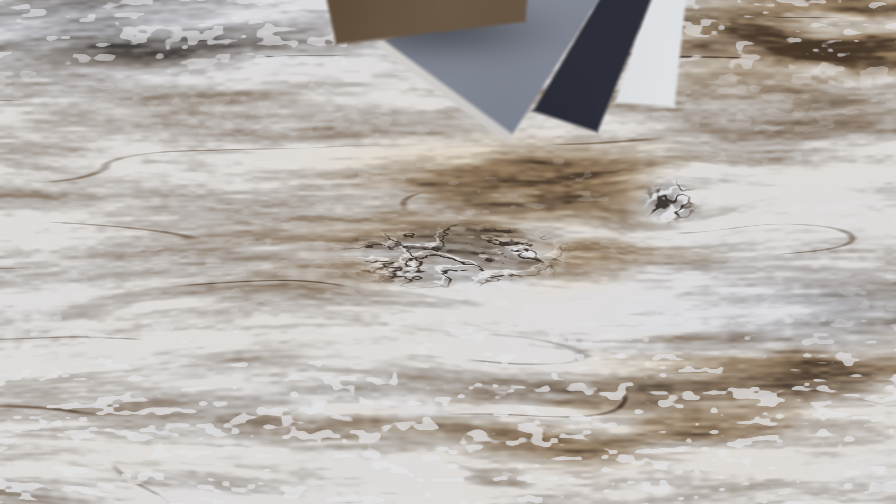
Reproduce this texture procedurally as a WebGL 1 fragment shader.

```glsl
precision highp float;
// Weathered, whitewashed wood grain with a fan of four sample boards at the top.
uniform vec2 u_resolution;

#define BASE_TONE 0.74
#define STREAK_GAIN 1.15
#define PATCH_GAIN 0.75
#define GRAIN_GAIN 0.42
#define STAIN_GAIN 0.62
#define FLAKE_GAIN 0.75
#define BOARD_BLUR 0.006
#define UMBER vec3(0.27, 0.23, 0.20)
#define BROWN vec3(0.56, 0.50, 0.44)
#define STONE vec3(0.71, 0.69, 0.67)
#define WASH vec3(0.87, 0.86, 0.85)
#define SLATE vec3(0.51, 0.53, 0.58)

float hash(vec2 p) {
  vec3 h = fract(p.xyx * 0.1031);
  h += dot(h, h.yzx + 33.33);
  return fract((h.x + h.y) * h.z);
}

float noise(vec2 p) {
  vec2 i = floor(p), f = fract(p);
  f = f * f * (3.0 - 2.0 * f);
  return mix(mix(hash(i), hash(i + vec2(1, 0)), f.x),
             mix(hash(i + vec2(0, 1)), hash(i + vec2(1, 1)), f.x), f.y);
}

float fbm(vec2 p) {
  float sum = 0.0, gain = 0.53;
  for (int i = 0; i < 4; i++) {
    sum += gain * noise(p);
    p = p * 2.03 + vec2(17.3, 9.1);
    gain *= 0.5;
  }
  return sum;
}

// Soft elliptical spot
float blot(vec2 p, vec2 center, vec2 radius) {
  vec2 d = (p - center) / radius;
  return exp(-dot(d, d));
}

// Signed distance to the line a-b, positive on its right
float side(vec2 p, vec2 a, vec2 b) {
  return dot(p - a, normalize(vec2(b.y - a.y, a.x - b.x)));
}

// Coverage of a convex counterclockwise quad
float board(vec2 p, vec2 a, vec2 b, vec2 c, vec2 d, float blur) {
  float dist = max(max(side(p, a, b), side(p, b, c)), max(side(p, c, d), side(p, d, a)));
  return 1.0 - smoothstep(-blur, blur, dist);
}

vec3 wood(vec2 p) {
  vec2 knot = vec2(1.33, 0.60), scar = vec2(0.89, 0.49);

  // Grain bends gently and parts around the knot
  vec2 q = p;
  q.y += 0.05 * (noise(p * vec2(1.6, 3.0)) - 0.5) + 0.008 * (noise(p * vec2(7.0, 12.0)) - 0.5);
  q.y -= 0.6 * (p.y - knot.y) * blot(p, knot, vec2(0.12, 0.07));

  float streaks = fbm(q * vec2(2.6, 21.0)) - 0.5;
  float patches = fbm(q * vec2(1.7, 5.0) + 31.0) - 0.5;
  float grain = 0.6 * noise(q * vec2(13.0, 130.0)) + 0.4 * noise(q * vec2(55.0, 150.0)) - 0.5;

  // Worn brown areas
  float stain = blot(p, vec2(1.65, 0.94), vec2(0.34, 0.10))
    + 0.8 * blot(p, vec2(1.06, 0.64), vec2(0.32, 0.07))
    + 0.8 * blot(p, vec2(1.00, 0.50), vec2(0.38, 0.06))
    + 0.7 * blot(p, vec2(1.62, 0.32), vec2(0.40, 0.08))
    + 0.7 * blot(p, vec2(1.12, 0.16), vec2(0.50, 0.08))
    + 0.5 * blot(p, vec2(0.25, 0.92), vec2(0.45, 0.08));
  stain *= 0.45 + 1.1 * smoothstep(0.35, 0.65, fbm(q * vec2(3.5, 18.0) + 7.0));

  float tone = BASE_TONE + STREAK_GAIN * streaks + PATCH_GAIN * patches
    + GRAIN_GAIN * grain - STAIN_GAIN * stain;

  // Peeling scar and knot: dark cracks with lit rims
  float rough = blot(p, scar, vec2(0.24, 0.065)) + blot(p, knot, vec2(0.055, 0.04));
  vec2 flow = q * vec2(13.0, 34.0);
  float ridge = abs(fbm(flow) - 0.5);
  float rim = abs(fbm(flow + vec2(0.15, -0.3)) - 0.5);
  rough = smoothstep(0.25, 0.8, rough + 0.5 * patches);
  tone += rough * (0.45 * (1.0 - smoothstep(0.0, 0.06, rim))
    - 0.85 * (1.0 - smoothstep(0.0, 0.04, ridge)));
  tone -= 0.45 * blot(p, knot, vec2(0.045, 0.028));

  // Long hairline cracks
  float hair = abs(noise(q * vec2(2.0, 13.0) + 5.0) - 0.5);
  float broken = smoothstep(0.60, 0.75, noise(q * vec2(5.0, 16.0) + 3.0));
  tone -= 0.4 * broken * (1.0 - smoothstep(0.0, 0.025, hair));

  // Leftover flakes of white paint in the lower and upper bands
  float bands = 0.25 + 0.75 * (1.0 - smoothstep(0.25, 0.43, p.y)) + 0.6 * smoothstep(0.80, 0.92, p.y);
  float flake = 0.6 * noise(q * vec2(19.0, 75.0) + 11.0) + 0.4 * noise(q * vec2(60.0, 120.0));
  flake += 0.45 * (fbm(q * vec2(2.0, 26.0) + 19.0) - 0.5);
  flake = smoothstep(0.65, 0.73, flake) * bands;

  // Tone to colour: warm stains, cool grey areas
  vec3 color = mix(UMBER, BROWN, smoothstep(-0.1, 0.34, tone));
  color = mix(color, STONE, smoothstep(0.25, 0.62, tone));
  color = mix(color, WASH, smoothstep(0.55, 0.92, tone));
  float cool = blot(p, vec2(0.2, 0.95), vec2(0.6, 0.13)) + 0.8 * blot(p, vec2(1.6, 0.38), vec2(0.35, 0.07));
  cool = clamp(cool + 0.5 * rough + patches, 0.0, 1.0);
  color = mix(color, dot(color, vec3(0.3, 0.5, 0.2)) * vec3(0.99, 1.0, 1.04), 0.8 * cool);
  color *= mix(vec3(1.0), vec3(1.04, 0.97, 0.85), clamp(stain - cool, 0.0, 1.0));
  return mix(color, vec3(0.89, 0.89, 0.90), clamp(flake * FLAKE_GAIN, 0.0, 1.0));
}

void main() {
  vec2 p = gl_FragCoord.xy / u_resolution.y;
  p.x += 0.5 * (16.0 / 9.0 - u_resolution.x / u_resolution.y);
  vec3 color = wood(p);

  // Sample boards, from back to front
  float sheen = 0.04 * (noise(p * vec2(9.0, 4.0)) - 0.5);
  vec2 tip = vec2(0.741, 0.912), corner = vec2(1.007, 0.718);
  float white = board(p, vec2(1.295, 1.02), vec2(1.22, 0.796), vec2(1.338, 0.787), vec2(1.363, 1.02), BOARD_BLUR);
  float dark = board(p, vec2(1.20, 1.02), vec2(1.058, 0.78), vec2(1.185, 0.738), vec2(1.30, 1.02), BOARD_BLUR);
  float grey = board(p, tip, corner, vec2(1.20, 1.02), vec2(1.0, 1.02), BOARD_BLUR);
  float brown = board(p, vec2(0.644, 1.02), vec2(0.667, 0.912), vec2(1.042, 0.957), vec2(1.048, 1.02), BOARD_BLUR);
  vec3 slate = SLATE * (1.0 - 0.35 * blot(p, vec2(0.87, 0.94), vec2(0.18, 0.05)));
  slate = mix(slate, WASH * 0.93, smoothstep(-0.025, -0.012, side(p, tip, corner)));
  color = mix(color, vec3(0.86, 0.87, 0.88) + sheen, white);
  color = mix(color, vec3(0.17, 0.18, 0.22) + sheen, dark);
  color = mix(color, slate + sheen, grey);
  color = mix(color, vec3(0.40, 0.33, 0.26) + 2.0 * sheen, brown);
  gl_FragColor = vec4(clamp(color, 0.0, 1.0), 1.0);
}
```
